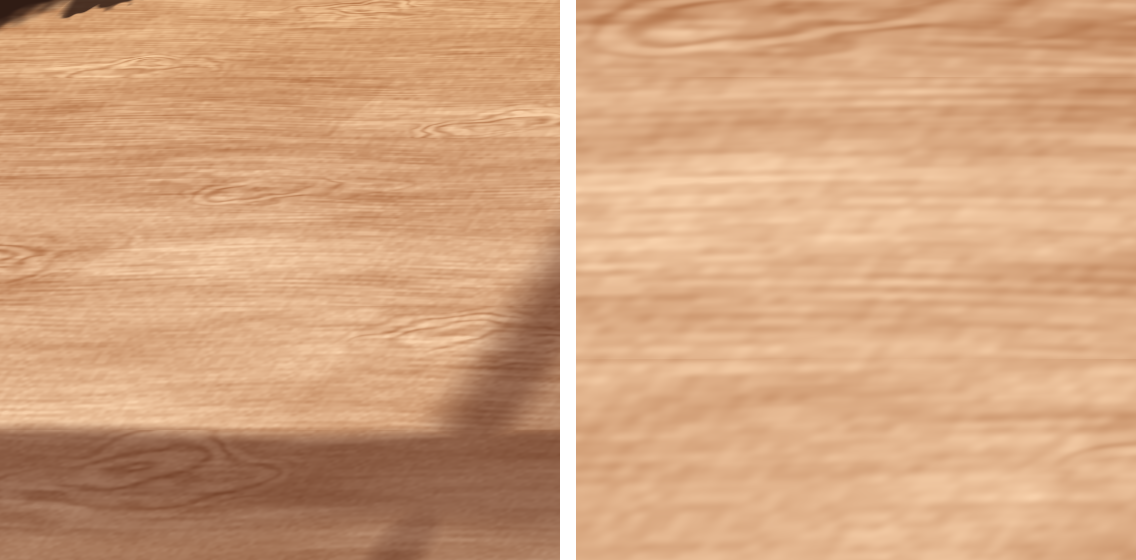
Left: the whole. Right: its middle third, enlarged.
This texture is drawn by a WebGL 1 fragment shader. Its source:

```glsl
precision highp float;
// Sunlit wooden plank floor in perspective, with soft shadows across it.
uniform vec2 u_resolution;

#define HORIZON 0.868
#define VANISH_X 1.9
#define ROW_SCALE 10.5
#define GRAIN 1.1
#define FIGURE 0.27
#define RING_FREQ 21.0
#define MOTTLE 0.26
#define WOOD_DARK vec3(0.755, 0.530, 0.370)
#define WOOD_LIGHT vec3(0.945, 0.785, 0.635)
#define SHADE vec3(0.645, 0.555, 0.535)
#define CORNER vec3(0.19, 0.11, 0.08)

float hash(vec2 p) {
  return fract(sin(dot(p, vec2(127.1, 311.7))) * 43758.55);
}

float noise(vec2 p) {
  vec2 i = floor(p), f = fract(p);
  f = f * f * (3.0 - 2.0 * f);
  float low = mix(hash(i), hash(i + vec2(1.0, 0.0)), f.x);
  float high = mix(hash(i + vec2(0.0, 1.0)), hash(i + vec2(1.0, 1.0)), f.x);
  return mix(low, high, f.y);
}

// Distance along a row, measured from its staggered end joint.
float alongRow(float u, float row) {
  return u - 0.56 * row + 0.225;
}

// Neighbouring planks alternate between darker and lighter.
float plankShade(float k, float row) {
  return 0.65 * mod(k + floor(row / 9.0), 2.0) + 0.35 * hash(vec2(k, row)) - 0.5;
}

// Tone of the plank, blended over a narrow width at its end joint.
float plankTone(float u, float row) {
  float a = alongRow(u, row);
  float k = floor(a);
  return mix(plankShade(k - 1.0, row), plankShade(k, row), smoothstep(0.0, 0.008, fract(a)));
}

// Broken streaks of three widths running along the boards.
float grain(vec2 p) {
  float broad = noise(p * vec2(3.5, 5.0)) - 0.5;
  float medium = noise(p * vec2(9.0, 15.0) + 17.0) - 0.5;
  float fine = noise(p * vec2(22.0, 46.0) + 41.0) - 0.5;
  float patches = 0.4 + 1.2 * noise(p * vec2(6.0, 4.0) + 9.0);
  return 0.42 * broad + patches * (0.36 * medium + 0.30 * fine);
}

// Nested, wavering growth rings: one cell per plank, pointed at the ends.
float figure(vec2 p, float row) {
  float du = fract(alongRow(p.x, row) - 0.7 * row + 0.55) - 0.5;
  float dv = p.y - row - 0.45 - 0.28 * cos(0.8 * (row - 5.4));
  vec2 q = vec2(du / 0.2, dv / 0.35);
  q.y += 0.12 * sin(q.x * 5.0 + row) + 0.06 * sin(q.x * 11.0 + row * 3.0);
  float d = mix(length(q), abs(q.x) + abs(q.y), 0.5);
  d += 0.7 * (noise(p * vec2(13.0, 6.0) + row * 7.0) - 0.5);
  d += 0.2 * (noise(p * vec2(34.0, 17.0)) - 0.5);
  float mask = 1.0 - smoothstep(0.45, 1.25, d);
  float faded = smoothstep(0.2, 0.65, noise(p * vec2(15.0, 7.0) + 23.0));
  float rings = sin(d * RING_FREQ + row * 2.0);
  return mask * (0.3 + (0.25 + 0.85 * faded) * (rings - 0.3 * rings * rings));
}

// Shadow amount: a band at the bottom and a slanted one at the right.
float shadow(float x, float down) {
  float wobble = 0.006 * sin(x * 7.0 + 1.0);
  float band = smoothstep(0.752, 0.79, down + wobble);
  band *= 1.0 - 0.34 * smoothstep(0.88, 0.98, down + 0.05 * (noise(vec2(x * 3.0, down * 20.0)) - 0.5));
  float s = x + 0.66 * (down - 0.42) - 1.0;
  float slant = smoothstep(-0.06, 0.075, s);
  slant *= 1.0 - 0.5 * smoothstep(0.1, 0.18, s) * smoothstep(0.57, 0.65, down);
  return max(band, slant);
}

// Dark object shadow in the upper left, with a ragged wisp beside it.
float cornerShadow(float x, float down) {
  float ragged = noise(vec2(x * 70.0 + down * 90.0, down * 110.0)) - 0.5;
  float corner = 1.0 - smoothstep(0.55, 1.3, x / 0.125 + down / 0.05 + 0.2 * ragged);
  float edge = 0.034 - 0.27 * (x - 0.115) + 0.014 * ragged - down;
  float wisp = smoothstep(-0.004, 0.006, edge) * smoothstep(0.112, 0.14, x + 0.6 * down);
  return max(corner, 0.85 * wisp);
}

void main() {
  vec2 uv = gl_FragCoord.xy / u_resolution;
  float down = 1.0 - uv.y;

  // Floor coordinates: x along the boards, y counting rows.
  float depth = down + HORIZON;
  vec2 board = vec2((uv.x - VANISH_X) / depth, ROW_SCALE / depth - 0.42);
  float row = floor(board.y);
  float across = board.y - row;

  // Wood tone from planks, grain, rings and fine mottling.
  float planks = mix(plankTone(board.x, row - 1.0), plankTone(board.x, row),
                     smoothstep(0.0, 0.04, across));
  float seam = 1.0 - smoothstep(0.0, 0.03, min(across, 1.0 - across));
  seam *= 0.3 + noise(vec2(board.x * 7.0, floor(board.y + 0.5)));
  vec2 wavy = board + vec2(0.0, 0.03 * sin(board.x * 9.0 + row * 2.0));
  float mottle = noise(vec2(uv.x * 110.0 + down * 80.0, down * 170.0)) - 0.5;
  float tone = 0.55 + 0.24 * planks + GRAIN * grain(wavy) + MOTTLE * mottle;
  tone += FIGURE * figure(board, row) + 0.32 * (down - 0.4) - 0.2 * seam;
  vec3 color = mix(WOOD_DARK, WOOD_LIGHT, clamp(tone, -0.3, 1.12));

  // Warmer far away, then shaded.
  color *= mix(vec3(1.0, 0.98, 0.92), vec3(1.0), smoothstep(0.0, 0.35, down));
  color *= mix(vec3(1.0), SHADE, shadow(uv.x, down));
  color = mix(color, CORNER, cornerShadow(uv.x, down));
  gl_FragColor = vec4(color, 1.0);
}
```
